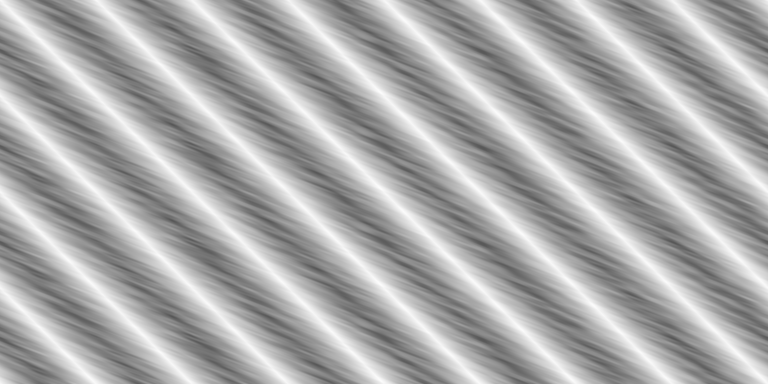
Reproduce this pattern procedurally as a Shadertoy shader.

```glsl
// Brushed diagonal ridges: bright, sharp crests with dark valleys between them.
// A periodic profile gives the crests; regular shallow waves and sheared, wrapping
// value noise streak the valleys. Every frequency is whole, so the canvas tiles.

const float TAU = 6.2831853;
const vec2 RIDGES = vec2(8.0, 4.0);    // repeats across and down
const vec2 WAVES = vec2(32.0, 32.0);   // streak waves across and down
const float VALLEY_GREY = 0.465;
const float CREST_GREY = 0.975;

// Integer hash of a lattice cell, 0 to 1
float hash(ivec2 cell, uint seed) {
    uint h = uint(cell.x) * 1597u + uint(cell.y) * 51749u + seed * 7919u;
    h = (h ^ (h >> 15)) * 73244475u;
    h = (h ^ (h >> 13)) * 73244475u;
    h ^= h >> 16;
    return float(h & 65535u) / 65535.0;
}

// Value noise that wraps after period cells
float wrappedNoise(vec2 p, vec2 period, uint seed) {
    vec2 cell = floor(p);
    vec2 f = p - cell;
    f = f * f * (3.0 - 2.0 * f);
    ivec2 a = ivec2(mod(cell, period));
    ivec2 b = ivec2(mod(cell + 1.0, period));
    float low = mix(hash(a, seed), hash(ivec2(b.x, a.y), seed), f.x);
    float high = mix(hash(ivec2(a.x, b.y), seed), hash(b, seed), f.x);
    return mix(low, high, f.y);
}

// Long slanted grain, -1 to 1; the shear spans three whole row periods
float grain(vec2 uv, float columns, float rowsPerRidge, uint seed) {
    float row = rowsPerRidge * (RIDGES.y * uv.y + 3.0 * uv.x);
    vec2 p = vec2(columns * uv.x, row);
    return 2.0 * wrappedNoise(p, vec2(columns, rowsPerRidge), seed) - 1.0;
}

// Height of the ridge: 1 on the crest, 0 in the valley, crest softened
float ridgeHeight(float phase, float softness) {
    float fromCrest = abs(fract(phase + 0.5) - 0.5) * 2.0;
    return clamp(1.0 - sqrt(fromCrest * fromCrest + softness * softness), 0.0, 1.0);
}

void mainImage(out vec4 fragColor, in vec2 fragCoord) {
    vec2 uv = fragCoord / iResolution.xy;

    // Ridge profile
    float phase = dot(uv, RIDGES);
    float softness = max(0.01, 0.5 * dot(RIDGES, 1.0 / iResolution.xy));
    float height = ridgeHeight(phase, softness);
    float grey = mix(VALLEY_GREY, CREST_GREY, pow(height, 1.55));

    // Regular streaks with fine grain, strongest in the valleys
    float medium = grain(uv, 32.0, 28.0, 1u);
    float fine = grain(uv, 40.0, 48.0, 2u);
    float wave = sin(TAU * dot(uv, WAVES) + 0.5 * medium);
    float streaks = 0.06 * wave + 0.03 * medium + 0.07 * fine;
    grey += streaks * mix(1.0, 0.15, height);

    fragColor = vec4(vec3(clamp(grey, 0.0, 1.0)), 1.0);
}
```
